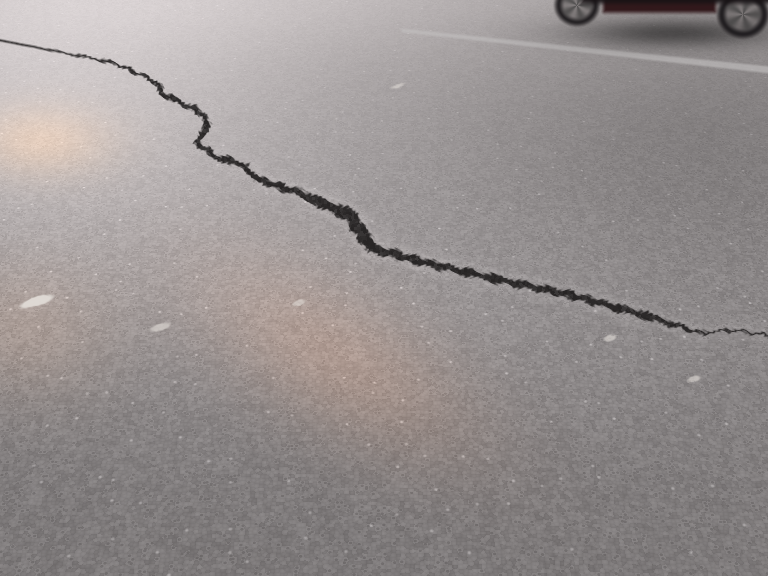
Reproduce this texture procedurally as a Shadertoy shader.

```glsl
// Cracked asphalt in soft daylight, with a lane line and a blurred two-wheeler.
// Gaussian glows light the road, cellular noise in perspective makes its grain,
// and a jittered polyline distance opens the crack.

const int CRACK_COUNT = 22;
const vec2 CRACK[CRACK_COUNT] = vec2[](
    vec2(-.01, .932), vec2(.087, .913), vec2(.174, .896), vec2(.212, .885),
    vec2(.269, .858), vec2(.286, .835), vec2(.347, .806), vec2(.361, .785),
    vec2(.342, .752), vec2(.373, .729), vec2(.425, .712), vec2(.448, .688),
    vec2(.521, .665), vec2(.608, .625), vec2(.646, .569), vec2(.747, .542),
    vec2(.868, .514), vec2(.990, .488), vec2(1.111, .455), vec2(1.215, .422),
    vec2(1.276, .427), vec2(1.345, .416));

// Larger pale chips: centre, half length, half height
const vec4 CHIPS[6] = vec4[](
    vec4(.064, .477, .029, .008), vec4(.278, .432, .017, .006),
    vec4(.519, .474, .011, .005), vec4(1.059, .413, .010, .005),
    vec4(1.205, .342, .011, .005), vec4(.691, .851, .010, .003));

vec2 hash2(vec2 p) {
    vec3 h = fract(p.xyx * vec3(.1031, .1030, .0973));
    h += dot(h, h.yzx + 33.33);
    return fract((h.xx + h.yz) * h.zy);
}

// Nearest feature point: distance, cell id
vec2 cellular(vec2 p) {
    vec2 cell = floor(p), f = p - cell, best = vec2(9., 0.);
    for (int j = -1; j <= 1; j++)
    for (int i = -1; i <= 1; i++) {
        vec2 o = vec2(i, j), h = hash2(cell + o + 100.);
        float d = length(o + .15 + .7 * h - f);
        if (d < best.x) best = vec2(d, fract(h.x * 17.3 + h.y * 31.7));
    }
    return best;
}

float glow(vec2 p, vec2 centre, vec2 radius) {
    vec2 q = (p - centre) / radius;
    return exp(-dot(q, q));
}

float segment(vec2 p, vec2 a, vec2 b) {
    vec2 ab = b - a;
    return length(p - a - ab * clamp(dot(p - a, ab) / dot(ab, ab), 0., 1.));
}

float box(vec2 p, vec2 centre, vec2 halfSize) {
    vec2 d = abs(p - centre) - halfSize;
    return length(max(d, 0.)) + min(max(d.x, d.y), 0.);
}

float cover(float d, float soft) { return 1. - smoothstep(-soft, soft, d); }

vec2 jag(vec2 p) {
    return .0024 * sin(p.yx * vec2(210., 165.) + 2. * sin(p * 97.))
         + .0013 * sin(p.yx * vec2(530., 470.) + 3. * sin(p * 310.));
}

float crackDistance(vec2 p) {
    vec2 q = p + jag(p) * smoothstep(0., .25, p.x);
    float d = 9.;
    for (int i = 0; i < CRACK_COUNT - 1; i++)
        d = min(d, segment(q, CRACK[i], CRACK[i + 1]));
    float width = .0017 + .0042 * smoothstep(.1, .5, p.x) * (1. - smoothstep(1.1, 1.25, p.x))
                + .0055 * glow(p, vec2(.615, .61), vec2(.06, .08));
    return d - width;
}

vec3 roadLight(vec2 p) {
    float level = mix(.485, .66, smoothstep(0., 1., p.y));
    level += .14 * glow(p, vec2(.08, .83), vec2(.42, .3));
    level += .10 * glow(p, vec2(.35, 1.03), vec2(.65, .12));
    level -= .13 * glow(p, vec2(1.28, .78), vec2(.5, .26));
    level += .035 * glow(p, vec2(.65, .45), vec2(.5, .2));
    vec3 color = level * vec3(1.012, .982, .985);
    vec2 tilted = p + vec2(0., .45 * (p.x - .58));
    color += vec3(.10, .04, .005) * glow(tilted, vec2(.58, .38), vec2(.23, .13));
    color += vec3(.12, .055, -.01) * glow(p, vec2(.07, .755), vec2(.12, .06));
    color += vec3(.07, .035, .01) * glow(p, vec2(.04, .43), vec2(.16, .12));
    return color;
}

// Coarse stones, fine pits and sparse pale flecks
vec3 addGrain(vec3 color, vec2 p) {
    vec2 ground = vec2(p.x - .67, 1.) / (2.2 - p.y);
    vec2 stone = cellular(ground * vec2(260., 700.));
    vec2 patches = cellular(ground * vec2(95., 230.) + 7.);
    vec2 fleck = cellular(ground * vec2(42., 105.) + 19.);
    float fade = mix(1., .3, smoothstep(.45, 1., p.y));
    color += fade * (.075 * (stone.y - .5) + .055 * (.45 - stone.x));
    color += fade * .022 * (patches.y - .5);
    color -= fade * .10 * step(.88, stone.y) * cover(stone.x - .35, .15);
    color += .16 * fade * step(.72, fleck.y) * cover(fleck.x - .055, .045);
    return color;
}

vec3 addWheel(vec3 color, vec2 p, vec2 centre, float radius) {
    vec2 q = (p - centre) * vec2(1., 1.08);
    float r = length(q);
    color = mix(color, vec3(.42, .40, .40), .65 * cover(r - radius, .006));
    color = mix(color, vec3(.10, .09, .10), .9 * cover(abs(r - radius * .84) - radius * .14, .006));
    float spokes = .5 + .5 * cos(5. * atan(q.y, q.x + .0001));
    return mix(color, vec3(.2), .55 * spokes * cover(r - radius * .7, .006));
}

void mainImage(out vec4 fragColor, in vec2 fragCoord) {
    vec2 p = fragCoord / iResolution.y;
    float soft = 1.1 / iResolution.y;
    vec3 color = addGrain(roadLight(p), p);

    // Lane line
    float line = segment(p, vec2(.70, .947), vec2(1.36, .876)) - mix(.003, .006, (p.x - .7) / .65);
    color = mix(color, vec3(.76, .75, .75), .65 * cover(line, soft * 1.6));

    // Pale chips
    for (int i = 0; i < 6; i++) {
        vec2 q = p - CHIPS[i].xy;
        q.y -= .28 * q.x;
        q += .25 * jag(p);
        float d = (length(q / CHIPS[i].zw) - 1.) * CHIPS[i].w;
        color = mix(color, vec3(.88, .86, .84), (i == 0 ? .95 : .6) * cover(d, soft));
    }

    // Crack with a worn rim and uneven depth
    float crack = crackDistance(p);
    color += .05 * exp(-abs(crack - .006) * 220.) * smoothstep(.3, .6, p.x);
    float depth = cellular(p * 190.).y;
    color = mix(color, vec3(.12, .11, .11) + .09 * depth * depth, .93 * cover(crack, soft * 1.3));

    // Blurred two-wheeler and its shadow
    color *= 1. - .5 * glow(p, vec2(1.17, .943), vec2(.17, .025));
    color = addWheel(color, p, vec2(1.002, .991), .038);
    color = addWheel(color, p, vec2(1.290, .975), .044);
    float body = box(p, vec2(1.145, 1.012), vec2(.095, .031)) - .003;
    color = mix(color, vec3(.17, .07, .08), .95 * cover(body, .006));
    float seat = box(p, vec2(1.18, 1.02), vec2(.17, .026));
    color = mix(color, vec3(.09, .07, .08), .9 * cover(seat, .007));

    fragColor = vec4(clamp(color, 0., 1.), 1.);
}
```
